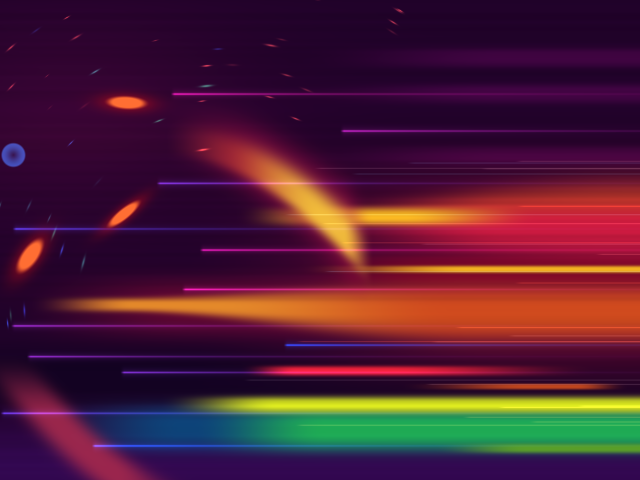
This background is drawn by a Shadertoy shader. Its source:

```glsl
// Neon light trails: soft horizontal bands and thin glowing lines over dark
// violet, with two curved brush strokes and a swirl of small sparks.
// Bands are blended by soft masks; lines and sparks are added as light.
#define SPARK_COUNT 52
#define HAIRLINE_COUNT 24
#define LINE_WIDTH 0.0021
#define LINE_GLOW 0.75
#define SPARK_GLOW 0.85
#define GRAIN 0.09
#define NIGHT vec3(0.125, 0.006, 0.16)
#define WINE vec3(0.44, 0.03, 0.2)
#define ORANGE vec3(0.82, 0.3, 0.11)
#define GOLD vec3(0.95, 0.7, 0.13)
#define MAGENTA vec3(0.85, 0.1, 0.62)

float hash(float n) { return fract(sin(n * 127.1) * 43758.5453); }

float noise(float x) {
    float i = floor(x);
    return mix(hash(i), hash(i + 1.0), smoothstep(0.0, 1.0, x - i));
}

// Flat-topped soft profile
float profile(float d, float halfWidth) { return exp(-pow(abs(d) / halfWidth, 3.0)); }

// Horizontal band that fades in between x0 and x1
float band(vec2 p, float y, float halfWidth, float x0, float x1) {
    return profile(p.y - y, halfWidth) * smoothstep(x0, x1, p.x);
}

float fadeOut(float x, float x0, float x1) { return 1.0 - smoothstep(x0, x1, x); }

// Tapered glint, long along its angle
float glint(vec2 d, float angle, vec2 size) {
    float c = cos(angle), s = sin(angle);
    vec2 q = vec2(c * d.x + s * d.y, c * d.y - s * d.x) / size;
    return exp(-2.0 * dot(q, q));
}

vec3 background(vec2 p) {
    vec3 col = NIGHT + vec3(0.09, 0.01, 0.04) * glint(p - vec2(0.15, 0.76), 0.0, vec2(0.5, 0.3));
    col = mix(col, vec3(0.05, 0.01, 0.12), 0.7 * profile(p.y - 0.215, 0.06));
    col = mix(col, vec3(0.2, 0.03, 0.32), fadeOut(p.y, 0.02, 0.18));
    // Faint upper bands
    float faint = profile(p.y - 0.88, 0.02) + profile(p.y - 0.805, 0.02) + profile(p.y - 0.675, 0.02);
    col += vec3(0.13, 0.01, 0.1) * faint * smoothstep(0.6, 1.05, p.x);
    // Wine-red haze
    col = mix(col, WINE, 0.92 * band(p, 0.43, 0.2, 0.35, 1.1));
    return mix(col, WINE, 0.8 * band(p, 0.36, 0.06, 0.0, 0.4));
}

vec3 warmBands(vec3 col, vec2 p) {
    float spread = smoothstep(0.65, 1.33, p.x), widen = smoothstep(0.25, 1.0, p.x);
    vec3 red = mix(vec3(0.78, 0.1, 0.24), vec3(0.8, 0.25, 0.15), smoothstep(0.53, 0.6, p.y));
    col = mix(col, red, band(p, 0.54, mix(0.035, 0.078, spread), 0.62, 1.05));
    col = mix(col, GOLD, band(p, 0.549, 0.018, 0.49, 0.72) * fadeOut(p.x, 0.84, 1.12));
    col = mix(col, vec3(0.5, 0.01, 0.12), 0.6 * band(p, 0.435, 0.03, 0.6, 0.9));
    col = mix(col, GOLD, band(p, 0.439, 0.0075, 0.62, 0.98));
    vec3 amber = mix(vec3(0.9, 0.55, 0.16), ORANGE, smoothstep(0.45, 0.95, p.x));
    col = mix(col, amber, 0.95 * band(p, mix(0.365, 0.348, widen), mix(0.014, 0.056, widen), 0.06, 0.28));
    col = mix(col, vec3(0.96, 0.13, 0.22), band(p, 0.2275, 0.01, 0.5, 0.62) * fadeOut(p.x, 0.8, 1.25));
    return mix(col, ORANGE, 0.9 * band(p, 0.1945, 0.006, 0.83, 1.1) * fadeOut(p.x, 1.2, 1.31));
}

vec3 coolBands(vec3 col, vec2 p) {
    col = mix(col, vec3(0.04, 0.29, 0.5), 0.9 * band(p, 0.108, 0.047, 0.05, 0.38));
    col = mix(col, vec3(0.12, 0.67, 0.33), band(p, 0.105, 0.041, 0.4, 0.68));
    col = mix(col, vec3(0.4, 0.68, 0.12), 0.85 * band(p, 0.066, 0.01, 0.9, 1.1));
    return mix(col, vec3(0.84, 0.89, 0.12), band(p, 0.156, 0.017, 0.33, 0.58));
}

// Curved strokes, the upper one feathered on its outer side
vec3 strokes(vec3 col, vec2 p) {
    float t = max((p.x - 0.347) / 0.4, 0.0), slope = 1.045 * pow(t, 0.85);
    float d = (p.y - 0.701 + 0.226 * pow(t, 1.85)) / sqrt(1.0 + slope * slope);
    float along = smoothstep(-0.05, 0.55, t) * fadeOut(t, 0.92, 1.08);
    col = mix(col, vec3(0.65, 0.05, 0.28), 0.6 * profile(d - 0.015, 0.065) * along);
    vec3 tint = mix(vec3(0.72, 0.2, 0.2), vec3(0.96, 0.76, 0.23), smoothstep(0.3, 0.8, t));
    col = mix(col, tint, 0.95 * profile(d, d > 0.0 ? 0.042 : 0.026) * along);
    float bend = 3.2 * p.x - 1.45;
    float low = (p.y - 0.27 + 1.45 * p.x - 1.6 * p.x * p.x) / sqrt(1.0 + bend * bend);
    float fade = fadeOut(p.x, 0.24, 0.42) * fadeOut(p.y, 0.12, 0.27);
    return mix(col, vec3(0.65, 0.16, 0.3), 0.9 * profile(low, 0.042) * fade);
}

vec3 lightLines(vec2 p) {
    // Each line: height, start, tint from magenta to blue
    vec3 lines[12] = vec3[12](
        vec3(0.804, 0.355, 0), vec3(0.727, 0.708, 0.2), vec3(0.618, 0.325, 0.6), vec3(0.523, 0.025, 0.8),
        vec3(0.479, 0.415, 0), vec3(0.397, 0.378, 0.1), vec3(0.321, 0.022, 0.4), vec3(0.257, 0.055, 0.4),
        vec3(0.224, 0.25, 0.5), vec3(0.139, 0, 0.7), vec3(0.071, 0.19, 1), vec3(0.281, 0.59, 1.1));
    vec3 light = vec3(0.0);
    for (int i = 0; i < 12; i++) {
        float d = (p.y - lines[i].x) / LINE_WIDTH, x = p.x - lines[i].y;
        float trail = smoothstep(0.0, 0.01, x) * exp(-2.7 * max(x, 0.0));
        vec3 tint = mix(MAGENTA, vec3(0.12, 0.3, 0.95), lines[i].z);
        light += tint * trail * (LINE_GLOW * exp(-d * d) + 0.16 * exp(-d * d / 16.0));
    }
    for (int i = 0; i < HAIRLINE_COUNT; i++) {
        float k = float(i), d = (p.y - 0.68 * hash(k + 3.1)) / (LINE_WIDTH * 0.6);
        float start = mix(0.5, 1.25, hash(k + 41.7));
        vec3 tint = mix(ORANGE, vec3(0.2, 0.5, 0.6), hash(k + 77.3));
        light += tint * 0.25 * exp(-d * d) * smoothstep(start, start + 0.02, p.x);
    }
    return light;
}

vec3 sparks(vec3 col, vec2 p) {
    for (int i = 0; i < SPARK_COUNT; i++) {
        float k = float(i), a = mix(1.0, 3.35, hash(k + 0.7));
        vec2 center = vec2(0.47, 0.375) + mix(0.3, 0.72, hash(k + 19.3)) * vec2(cos(a), sin(a));
        vec2 size = mix(vec2(0.006, 0.0015), vec2(0.018, 0.0035), hash(k + 5.9));
        vec3 cool = mix(vec3(0.15, 0.25, 0.9), vec3(0.25, 0.85, 0.5), hash(k + 31.0));
        vec3 tint = mix(vec3(0.95, 0.32, 0.25), cool, step(hash(k + 88.0), smoothstep(1.2, 3.2, a)));
        col += tint * SPARK_GLOW * hash(k + 12.0) * glint(p - center, a - 1.57, size);
    }
    // Large embers: position, angle, width
    vec4 embers[3] = vec4[3](vec4(0.264, 0.786, -0.05, 0.018), vec4(0.258, 0.554, 0.68, 0.015), vec4(0.0625, 0.467, 0.95, 0.023));
    for (int i = 0; i < 3; i++) {
        vec4 e = embers[i];
        float g = glint(p - e.xy, e.z, vec2(0.055, e.w));
        col = mix(col, vec3(0.7, 0.04, 0.1), 0.8 * sqrt(g));
        col = mix(col, vec3(1.0, 0.43, 0.2), smoothstep(0.2, 0.6, g));
    }
    // Blue bubble
    float r = length(p - vec2(0.028, 0.677));
    return col + vec3(0.08, 0.3, 0.55) * fadeOut(r, 0.022, 0.027) * smoothstep(-0.01, 0.024, r);
}

void mainImage(out vec4 fragColor, in vec2 fragCoord) {
    vec2 p = fragCoord / iResolution.xy * vec2(4.0 / 3.0, 1.0);
    vec3 col = coolBands(warmBands(background(p), p), p);
    col *= 1.0 + GRAIN * (noise(p.y * 130.0) - 0.5);
    col = sparks(strokes(col, p) + lightLines(p), p);
    fragColor = vec4(clamp(col, 0.0, 1.0), 1.0);
}
```
